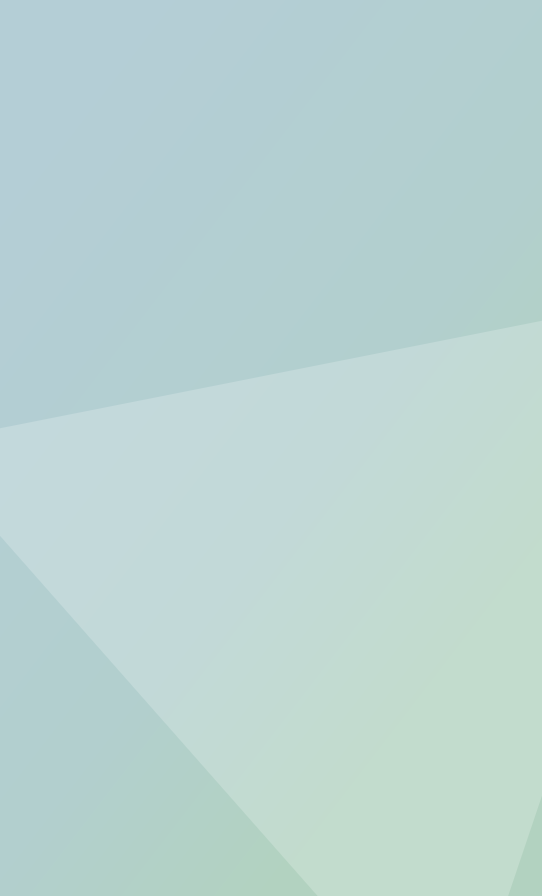
Write a Shadertoy shader that draws this background.

```glsl
// A soft blue-to-green diagonal gradient with one large pale translucent facet.
// The facet is the intersection of three half-planes, given as signed line
// distances in units of the canvas height, and blended towards white.

// Signed distance to the line a-b, positive on its left side.
float lineSide(vec2 p, vec2 a, vec2 b) {
    vec2 along = normalize(b - a);
    return dot(p - a, vec2(-along.y, along.x));
}

// Gradient from the upper left (0) to the lower right (1).
vec3 backdrop(float t) {
    vec3 mistBlue = vec3(0.706, 0.808, 0.839);
    vec3 paleTeal = vec3(0.698, 0.812, 0.806);
    vec3 softGreen = vec3(0.699, 0.824, 0.752);
    vec3 color = mix(mistBlue, paleTeal, clamp((t - 0.12) / 0.43, 0.0, 1.0));
    return mix(color, softGreen, clamp((t - 0.55) / 0.23, 0.0, 1.0));
}

void mainImage(out vec4 fragColor, in vec2 fragCoord) {
    vec2 uv = fragCoord / iResolution.xy;
    vec2 scale = vec2(iResolution.x / iResolution.y, 1.0);
    vec2 p = uv * scale;

    vec3 color = backdrop(0.44 * uv.x + 0.56 * (1.0 - uv.y));

    // Facet: below the upper edge, between the two lower edges
    float upper = lineSide(p, vec2(1.0, 0.642) * scale, vec2(0.0, 0.522) * scale);
    float left = lineSide(p, vec2(0.0, 0.402) * scale, vec2(0.586, 0.0) * scale);
    float right = lineSide(p, vec2(0.9375, 0.0) * scale, vec2(1.0, 0.112) * scale);
    float inside = min(upper, min(left, right));

    // Antialiased coverage, one pixel wide
    float coverage = clamp(0.5 + inside * iResolution.y, 0.0, 1.0);
    color = mix(color, vec3(1.0), 0.21 * coverage);

    fragColor = vec4(color, 1.0);
}
```
